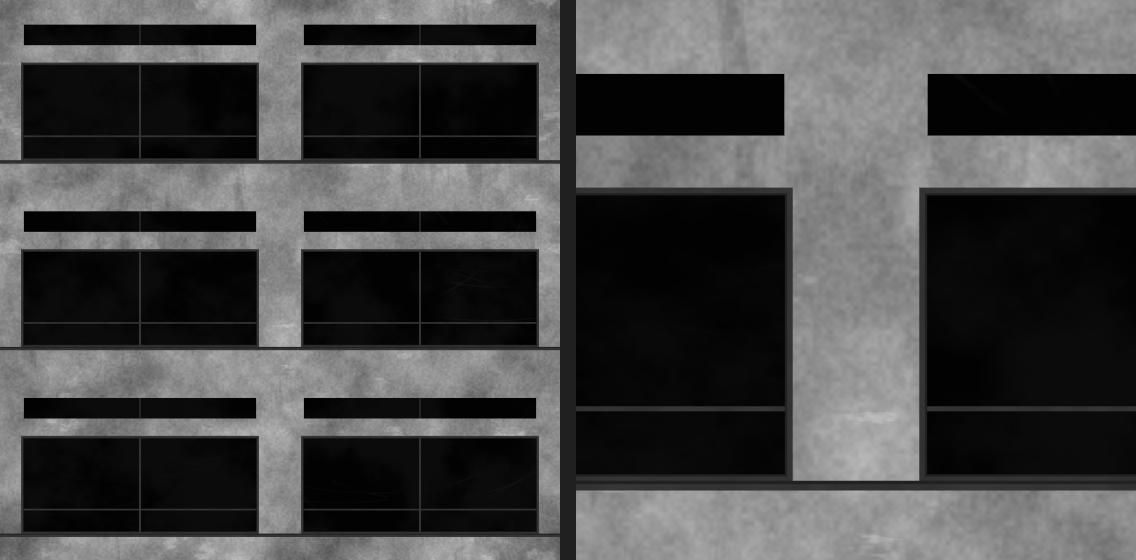
Left, the full canvas; right, a detail of the centre.
Reproduce this texture procedurally as a WebGL 2 fragment shader.

```glsl
#version 300 es
precision highp float;
// Concrete facade with a 2 x 3 grid of dark shopfront bays: a slim upper light,
// a framed window with mullion and transom, and a floor ledge under each row.
// Box distances draw the bays; wrapping noise weathers the concrete and glass.
uniform vec2 u_resolution;
out vec4 outColor;

float hash(vec2 p) {
  uvec2 q = uvec2(ivec2(p)) * uvec2(1597u, 3812u) + uvec2(71u, 913u);
  uint n = (q.x ^ (q.y * 747u)) * 277803u;
  n = ((n >> 15) ^ n) * 2246822u;
  n = ((n >> 13) ^ n) * 326648u + n;
  return float((n ^ (n >> 16)) & 65535u) / 65535.0;
}

// Value noise on the unit canvas, repeating after "period" lattice steps.
float noise(vec2 uv, vec2 period, float seed) {
  vec2 p = uv * period, i = floor(p), f = fract(p);
  f = f * f * (3.0 - 2.0 * f);
  vec2 a = mod(i, period) + seed * 37.0, b = mod(i + 1.0, period) + seed * 37.0;
  return mix(mix(hash(a), hash(vec2(b.x, a.y)), f.x),
             mix(hash(vec2(a.x, b.y)), hash(b), f.x), f.y);
}

float fbm(vec2 uv, vec2 period, float seed) {
  float sum = 0.0, weight = 0.5;
  for (int i = 0; i < 6; i++) {
    sum += weight * noise(uv, period, seed + float(i));
    period *= 2.0;
    weight *= 0.58;
  }
  return sum / 1.145;
}

float box(vec2 p, vec2 halfSize) {
  vec2 d = abs(p) - halfSize;
  return length(max(d, 0.0)) + min(max(d.x, d.y), 0.0);
}

float cover(float d) {
  return clamp(0.5 - d * u_resolution.y / 3.0, 0.0, 1.0);
}

float concrete(vec2 uv) {
  float cloud = fbm(uv, vec2(7.0), 1.0);
  float mottle = fbm(uv, vec2(22.0), 9.0);
  float tone = 0.565 + 0.32 * (cloud - 0.5) + 0.24 * (mottle - 0.5);
  // Dark stains, brushed drips and a few pale trowel smears.
  tone -= 0.09 * smoothstep(0.54, 0.72, fbm(uv, vec2(5.0, 6.0), 17.0));
  float drips = fbm(uv, vec2(40.0, 7.0), 25.0);
  tone -= 0.07 * smoothstep(0.56, 0.72, drips) * smoothstep(0.45, 0.65, cloud);
  float smear = fbm(uv, vec2(9.0, 34.0), 33.0);
  tone += 0.07 * smoothstep(0.63, 0.68, smear) * smoothstep(0.5, 0.62, mottle);
  // Fine pores.
  return tone + 0.06 * (noise(uv, vec2(256.0), 41.0) - 0.5)
              + 0.04 * (noise(uv, vec2(420.0), 43.0) - 0.5);
}

float glass(vec2 uv, vec2 p, vec2 bay) {
  float haze = fbm(uv, vec2(8.0, 9.0), 51.0);
  float tone = 0.008 + 0.034 * smoothstep(0.38, 0.66, haze);
  // Faint curved wipe marks, placed differently in every bay.
  float marks = 0.0;
  for (int i = 0; i < 7; i++) {
    vec2 key = bay * 11.0 + float(i) * vec2(3.0, 7.0) + 5.0;
    vec2 centre = vec2(hash(key) * 1.6 - 0.8, 0.9 + 0.5 * hash(key + 2.0));
    float radius = 0.55 + 0.6 * hash(key + 4.0);
    float d = abs(length((p - centre) * vec2(0.7, 1.0)) - radius);
    marks += smoothstep(0.007, 0.0, d);
  }
  float worn = smoothstep(0.5, 0.66, fbm(uv, vec2(6.0, 9.0), 61.0));
  return tone + 0.03 * min(marks, 1.0) * worn * (0.3 + hash(bay + 20.0));
}

void main() {
  vec2 uv = gl_FragCoord.xy / u_resolution;
  vec2 grid = uv * vec2(2.0, 3.0), bay = floor(grid);
  // Bay coordinates: 1.5 wide, 1 high, with x = 0 on the mullion.
  vec2 p = (fract(grid) - vec2(0.5, 0.0)) * vec2(1.5, 1.0);

  float wall = concrete(uv);
  float pane = glass(uv, p, bay);
  float metal = 0.2 + 0.03 * (noise(uv, vec2(90.0), 71.0) - 0.5);
  float mullion = cover(abs(p.x) - 0.0055);

  // Upper light, with a dimmer mullion behind the glass.
  float light = cover(box(p - vec2(0.0, 0.813), vec2(0.622, 0.055)));
  float tone = mix(wall, mix(pane, 0.13, mullion), light);

  // Framed window with dark inner edge.
  float window = box(p - vec2(0.0, 0.402), vec2(0.637, 0.263));
  float bars = max(mullion, cover(abs(p.y - 0.27) - 0.0045));
  float inside = mix(pane, metal, bars);
  inside = mix(inside, 0.13, cover(-window - 0.014));
  inside = mix(inside, metal, cover(-window - 0.010));
  tone = mix(tone, inside, cover(window));

  // Floor ledge: a shadow line over a lighter lip.
  tone = mix(tone, 0.13, cover(abs(p.y - 0.133) - 0.0085));
  tone = mix(tone, metal, cover(abs(p.y - 0.130) - 0.0055));

  outColor = vec4(vec3(tone), 1.0);
}
```
